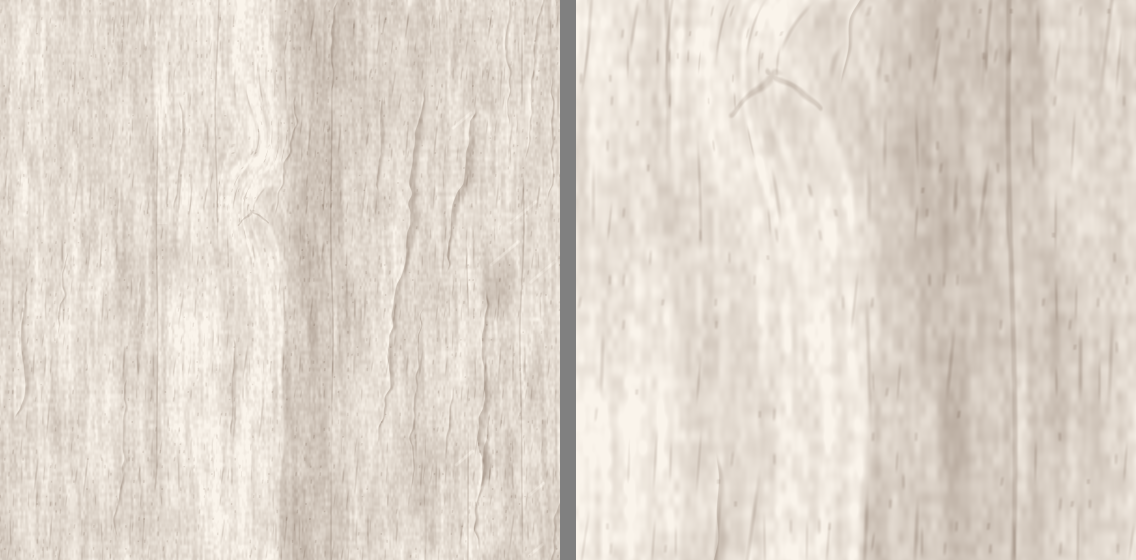
Left, the full canvas; right, a detail of the centre.
A Shadertoy shader for this texture:

```glsl
const vec3 SHADOW = vec3(0.66, 0.60, 0.55);
const vec3 PALE = vec3(0.97, 0.945, 0.91);
const float BASE_TONE = 0.755;
const float PALE_BOARD = 0.10;
const float DARK_BOARD = 0.25;
const float DARK_EDGE = 0.502;
const float STREAK_CONTRAST = 0.36;
const float GRAIN_CONTRAST = 0.42;
const float SPECKLE_CONTRAST = 0.22;
const vec2 KNOT = vec2(0.455, 0.69);
const float SEAMS[5] = float[5](0.282, 0.388, 0.592, 0.835, 0.932);
// Large cracks: centre x, centre y, half length, lean
const vec4 CRACKS[4] = vec4[4](
    vec4(0.722, 0.53, 0.33, 0.13), vec4(0.815, 0.66, 0.15, 0.16),
    vec4(0.855, 0.25, 0.24, 0.04), vec4(0.042, 0.37, 0.12, 0.07));
const int SPLITS = 14;
const int SCRATCHES = 7;

float hash(vec2 p) {
    return fract(sin(dot(p, vec2(127.1, 311.7))) * 43758.5453);
}

float noise(vec2 p) {
    vec2 i = floor(p), f = fract(p);
    f = f * f * (3.0 - 2.0 * f);
    return mix(mix(hash(i), hash(i + vec2(1, 0)), f.x),
               mix(hash(i + vec2(0, 1)), hash(i + vec2(1, 1)), f.x), f.y);
}

float fbm(vec2 p) {
    return 0.55 * noise(p) + 0.3 * noise(p * 2.1 + 7.3) + 0.15 * noise(p * 4.3 + 19.1);
}

float segment(vec2 p, vec2 a, vec2 b) {
    vec2 ab = b - a;
    return length(p - a - ab * clamp(dot(p - a, ab) / dot(ab, ab), 0.0, 1.0));
}

// Short leaning fibres, one at most per cell
float dashes(vec2 p, vec2 cells, float halfWidth, float density, float seed) {
    vec2 id = floor(p * cells);
    vec2 centre = (id + vec2(mix(0.3, 0.7, hash(id + seed)), 0.5)) / cells;
    vec2 d = p - centre;
    float reach = mix(0.15, 0.48, hash(id + seed + 3.7)) / cells.y;
    d.x -= d.y * mix(-0.02, 0.16, hash(id + seed + 8.1));
    float taper = smoothstep(1.0, 0.3, abs(d.y) / reach);
    float line = 1.0 - smoothstep(0.0, halfWidth + 0.7 / iResolution.y, abs(d.x));
    return line * taper * step(hash(id + seed + 5.9), density);
}

// Crack with a crisp left lip and a soft right side; negative on the lit lip
float crack(vec2 p, vec4 shape, float width, float seed) {
    float along = (p.y - shape.y) / shape.z;
    float taper = max(0.0, 1.0 - along * along);
    float wobble = 0.022 * (noise(vec2(p.y * 13.0, seed)) - 0.5)
                 + 0.008 * (noise(vec2(p.y * 55.0, seed + 4.0)) - 0.5);
    float d = p.x - shape.x - shape.w * (p.y - shape.y) - wobble;
    float w = width * taper * (0.2 + 1.3 * noise(vec2(p.y * 17.0, seed + 9.0))) + 0.001;
    float soft = 0.8 / iResolution.y;
    float gap = smoothstep(-soft, soft, d) * (1.0 - smoothstep(w * 0.3, w * 1.2 + soft, d));
    float lip = smoothstep(-w - soft, -soft, d) * (1.0 - smoothstep(-soft, soft, d));
    return (gap - 0.3 * lip) * smoothstep(0.0, 0.25, taper);
}

// Broad tone of the boards and the seams between them
float boards(vec2 p) {
    float upper = smoothstep(0.42, 0.56, p.y);
    float sway = 0.012 * (noise(vec2(p.y * 9.0, 2.0)) - 0.5);
    float edge = mix(0.003, 0.022, upper);
    float dark = smoothstep(-edge, edge, p.x - DARK_EDGE - sway - 0.008 * upper);
    float paleStart = mix(0.298, 0.279, step(0.6, p.y)) + sway * 0.4;
    float tone = BASE_TONE + PALE_BOARD * smoothstep(-0.003, 0.003, p.x - paleStart) * (1.0 - dark);
    tone -= DARK_BOARD * dark * (1.0 - smoothstep(0.53, 0.71, p.x));
    for (int i = 0; i < 5; i++) {
        float seed = float(i) * 5.3;
        float d = p.x - SEAMS[i] - 0.008 * (noise(vec2(p.y * 5.0, seed)) - 0.5);
        float worn = smoothstep(0.3, 0.65, noise(vec2(p.y * 8.0, seed + 2.0)));
        tone -= 0.24 * worn * (1.0 - smoothstep(0.0005, 0.0025, abs(d)));
        tone += 0.07 * worn * smoothstep(0.0, 0.002, d) * (1.0 - smoothstep(0.002, 0.012, d));
    }
    return tone;
}

void mainImage(out vec4 fragColor, in vec2 fragCoord) {
    vec2 p = fragCoord / iResolution.xy;
    float tone = boards(p);

    // Grain, sheared around the knot
    vec2 fromKnot = p - KNOT;
    float knot = exp(-dot(fromKnot * vec2(20.0, 11.0), fromKnot * vec2(20.0, 11.0)));
    vec2 g = p;
    g.x += 0.012 * (noise(p * vec2(4.0, 3.0)) - 0.5) - knot * fromKnot.y * 0.8;
    tone += STREAK_CONTRAST * (fbm(g * vec2(32.0, 4.5)) - 0.5);
    tone += 0.20 * (fbm(p * vec2(13.0, 11.0) + 31.0) - 0.5);
    float grain = 0.6 * noise(g * vec2(210.0, 17.0)) + 0.4 * noise(g * vec2(95.0, 9.0) + 40.0);
    tone += GRAIN_CONTRAST * (grain - 0.5);
    tone += SPECKLE_CONTRAST * (noise(p * vec2(300.0, 130.0)) - 0.5);
    tone += 0.10 * (noise(p * vec2(70.0, 170.0) + 11.0) - 0.5);

    // Brown worn patches on the right
    float patches = fbm(g * vec2(24.0, 6.0) + 70.0) + 0.3 * (grain - 0.5);
    tone -= 0.20 * smoothstep(0.60, 0.74, patches) * smoothstep(0.5, 0.8, p.x);

    // Fibres and pores
    tone -= 0.26 * dashes(g, vec2(42.0, 10.0), 0.0016, 0.32, 1.0);
    tone -= 0.22 * dashes(g + 0.013, vec2(75.0, 21.0), 0.0011, 0.25, 21.0);
    tone -= 0.24 * dashes(g, vec2(120.0, 75.0), 0.0014, 0.09, 43.0);

    // Large cracks, then hashed splits gathered on the right
    for (int i = 0; i < 4; i++)
        tone -= 0.36 * crack(p, CRACKS[i], 0.014, float(i) * 6.1);
    for (int i = 0; i < SPLITS; i++) {
        float s = float(i) + 0.5;
        float x = 1.0 - 0.95 * pow(s / float(SPLITS), 1.7);
        vec4 shape = vec4(x, hash(vec2(s, 1.0)), mix(0.05, 0.17, hash(vec2(s, 2.0))),
                          mix(0.0, 0.16, hash(vec2(s, 3.0))));
        tone -= 0.28 * crack(p, shape, mix(0.002, 0.007, hash(vec2(s, 4.0))), s * 3.7);
    }

    // Pale smears and a hooked check at the knot
    tone += 0.5 * knot * (noise(vec2(g.x * 38.0 - p.y * 14.0, p.y * 32.0)) - 0.35);
    vec2 k = fromKnot + 0.007 * (vec2(noise(p * 80.0), noise(p * 80.0 + 9.0)) - 0.5);
    float hook = min(segment(k, vec2(-0.03, -0.09), vec2(0.0, -0.065)),
                     segment(k, vec2(-0.005, -0.065), vec2(0.022, -0.09)));
    tone -= 0.30 * (1.0 - smoothstep(0.0005, 0.003, hook));

    // Pale slanted scratches
    for (int i = 0; i < SCRATCHES; i++) {
        float s = float(i);
        vec2 a = vec2(mix(0.76, 0.96, hash(vec2(s, 51.0))), hash(vec2(s, 52.0)));
        float d = segment(p, a, a + vec2(0.05, 0.042) * mix(0.4, 1.0, hash(vec2(s, 53.0))));
        tone += 0.13 * (1.0 - smoothstep(0.001, 0.004, d));
    }

    fragColor = vec4(mix(SHADOW, PALE, clamp(tone, -0.1, 1.03)), 1.0);
}
```
